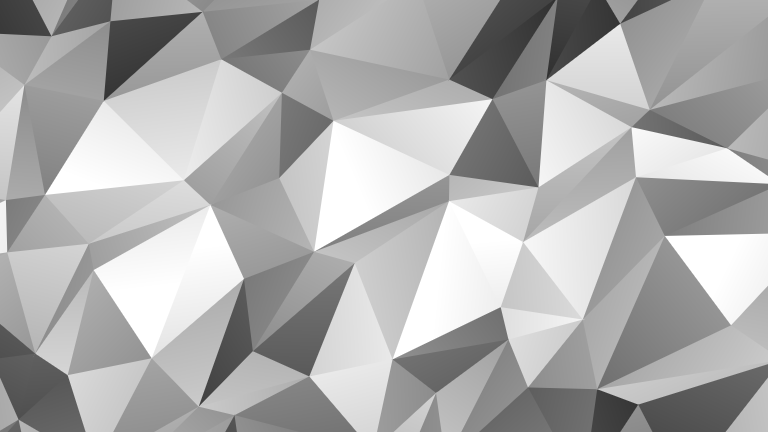
This background is drawn by a WebGL 2 fragment shader. Its source:

```glsl
#version 300 es
precision highp float;
// Grey low-poly facets: a sheared, jittered grid split into shaded triangles.

uniform vec2 u_resolution;
out vec4 fragColor;

float hash(vec2 p) {
    vec3 q = fract(p.xyx * vec3(0.1031, 0.1030, 0.0973));
    q += dot(q, q.yzx + 33.33);
    return fract((q.x + q.y) * q.z);
}

float cross2(vec2 a, vec2 b) { return a.x * b.y - a.y * b.x; }

// Twice the signed area of a triangle
float area2(vec2 a, vec2 b, vec2 c) { return cross2(b - a, c - a); }

// Distance to the left side of the edge from a to b
float edgeSide(vec2 p, vec2 a, vec2 b) {
    return cross2(b - a, p - a) / max(length(b - a), 1e-5);
}

// Grid corner, moved at random but kept in order with its neighbours
vec2 corner(mat2 grid, vec2 id) {
    vec2 jitter = vec2(hash(id + 17.0), hash(id + 71.0)) - 0.5;
    return grid * (id + 0.9 * jitter);
}

// Grey of a facet: random, brighter in a band across the middle
float facetTone(vec2 p, vec2 a, vec2 b, vec2 c, float seed) {
    vec2 center = (a + b + c) / 3.0;
    float band = 1.0 - abs(center.y - 0.44) / 0.52;
    float rank = 0.64 * seed + 0.36 * clamp(band, 0.0, 1.0);
    rank += 2.5 * (area2(a, b, c) - 0.033);
    rank = smoothstep(0.04, 0.96, rank);
    float tone = 0.24 + rank * (1.25 + rank * (0.75 * rank - 1.25));
    // Soft gradient inside the facet
    float angle = 40.0 * seed;
    vec2 slope = vec2(cos(angle), sin(angle)) * 0.45;
    return clamp(tone + dot(p - center, slope), 0.15, 1.0);
}

// Tone times coverage, and coverage, of one triangle
vec2 facet(vec2 p, vec2 a, vec2 b, vec2 c, float seed, float pixel) {
    float inside = min(edgeSide(p, a, b), min(edgeSide(p, b, c), edgeSide(p, c, a)));
    float coverage = clamp(inside / pixel + 0.5, 0.0, 1.0);
    return coverage * vec2(facetTone(p, a, b, c, seed), 1.0);
}

void main() {
    vec2 p = gl_FragCoord.xy / u_resolution.y;
    float pixel = 1.0 / u_resolution.y;

    // Cells are longer along a rising diagonal
    vec2 along = vec2(cos(0.56), sin(0.56));
    mat2 grid = mat2(along * 0.22, vec2(-along.y, along.x) * 0.155);
    vec2 home = floor(inverse(grid) * p);

    vec2 sum = vec2(0.0);
    for (int j = -1; j <= 1; j++) {
        for (int i = -1; i <= 1; i++) {
            vec2 id = home + vec2(i, j);
            vec2 a = corner(grid, id);
            vec2 b = corner(grid, id + vec2(1, 0));
            vec2 c = corner(grid, id + vec2(1, 1));
            vec2 d = corner(grid, id + vec2(0, 1));
            float seed1 = hash(id + 131.0);
            float seed2 = hash(id + 257.0);

            // Split along a diagonal that stays inside the cell
            float splitAC = min(area2(a, b, c), area2(a, c, d));
            float splitBD = min(area2(a, b, d), area2(b, c, d));
            if (splitAC > splitBD * mix(0.4, 1.6, hash(id + 389.0))) {
                sum += facet(p, a, b, c, seed1, pixel) + facet(p, a, c, d, seed2, pixel);
            } else {
                sum += facet(p, a, b, d, seed1, pixel) + facet(p, b, c, d, seed2, pixel);
            }
        }
    }

    float grey = sum.x / max(sum.y, 1e-3);
    fragColor = vec4(vec3(grey), 1.0);
}
```
